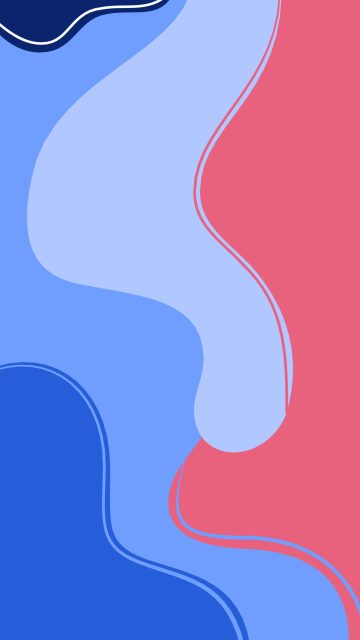
Give the GLSL for this background, as a Shadertoy shader.

```glsl
// Path state: the shaded point, the pen, nearest distance and side (-1 inside)
vec2 point, pen;
float edgeDist, side;
vec3 paint;

void moveTo(vec2 start) {
    pen = start;
    edgeDist = 1e3;
    side = 1.0;
}

void lineTo(vec2 end) {
    vec2 along = end - pen, rel = point - pen;
    float t = clamp(dot(rel, along) / max(dot(along, along), 1e-9), 0.0, 1.0);
    edgeDist = min(edgeDist, length(rel - along * t));
    // Flip the side for every crossing to the left of the point
    if ((pen.y > point.y) != (end.y > point.y) && rel.y / along.y * along.x < rel.x) side = -side;
    pen = end;
}

void curveTo(vec2 c1, vec2 c2, vec2 end) {
    const int STEPS = 14;
    vec2 start = pen;
    for (int i = 1; i <= STEPS; i++) {
        float t = float(i) / float(STEPS), s = 1.0 - t;
        lineTo(s * s * s * start + 3.0 * s * s * t * c1 + 3.0 * s * t * t * c2 + t * t * t * end);
    }
}

void cover(vec3 color, float d) {
    float soft = 0.7 / iResolution.y;
    paint = mix(paint, color, smoothstep(soft, -soft, d));
}

void fill(vec3 color) { cover(color, edgeDist * side); }
void stroke(vec3 color, float halfWidth) { cover(color, edgeDist - halfWidth); }

void mainImage(out vec4 fragColor, in vec2 fragCoord) {
    vec3 sky = vec3(0.44, 0.62, 1.0), pale = vec3(0.69, 0.78, 1.0);
    vec3 rose = vec3(0.91, 0.38, 0.49), royal = vec3(0.15, 0.365, 0.85);
    vec3 navy = vec3(0.04, 0.14, 0.43);
    point = fragCoord / iResolution.y;
    paint = sky;

    // Rose field on the right
    moveTo(vec2(0.5455, -0.009));
    curveTo(vec2(0.548, 0.1015), vec2(0.475, 0.138), vec2(0.391, 0.142));
    curveTo(vec2(0.306, 0.1445), vec2(0.263, 0.167), vec2(0.263, 0.215));
    curveTo(vec2(0.263, 0.258), vec2(0.297, 0.289), vec2(0.314, 0.315));
    curveTo(vec2(0.391, 0.505), vec2(0.195, 0.674), vec2(0.391, 1.007));
    fill(rose);

    // Tapered line inside its lower edge
    moveTo(vec2(0.288, 0.28));
    curveTo(vec2(0.268, 0.199), vec2(0.264, 0.1615), vec2(0.371, 0.16));
    curveTo(vec2(0.482, 0.163), vec2(0.547, 0.108), vec2(0.568, 0.03));
    stroke(sky, mix(0.0008, 0.003, 1.0 - smoothstep(0.15, 0.28, point.y)));

    // Pale winding shape
    moveTo(vec2(0.296, 1.007));
    curveTo(vec2(0.26, 0.909), vec2(0.076, 0.87), vec2(0.049, 0.72));
    curveTo(vec2(0.029, 0.622), vec2(0.052, 0.57), vec2(0.124, 0.556));
    curveTo(vec2(0.215, 0.538), vec2(0.318, 0.534), vec2(0.318, 0.44));
    curveTo(vec2(0.318, 0.408), vec2(0.303, 0.388), vec2(0.303, 0.359));
    curveTo(vec2(0.303, 0.316), vec2(0.332, 0.293), vec2(0.365, 0.293));
    curveTo(vec2(0.406, 0.293), vec2(0.44, 0.326), vec2(0.449, 0.359));
    curveTo(vec2(0.471, 0.44), vec2(0.452, 0.518), vec2(0.391, 0.586));
    curveTo(vec2(0.352, 0.625), vec2(0.3125, 0.651), vec2(0.3125, 0.7005));
    curveTo(vec2(0.3125, 0.805), vec2(0.436, 0.844), vec2(0.44, 1.007));
    fill(pale);

    // Rose line along its right side
    moveTo(vec2(0.437, 1.007));
    curveTo(vec2(0.431, 0.863), vec2(0.305, 0.805), vec2(0.304, 0.7005));
    curveTo(vec2(0.304, 0.648), vec2(0.344, 0.625), vec2(0.378, 0.5885));
    curveTo(vec2(0.44, 0.529), vec2(0.449, 0.466), vec2(0.448, 0.355));
    stroke(rose, mix(0.0021, 0.0014, smoothstep(0.8, 1.0, point.y)));

    // Royal blue hill in the lower left
    moveTo(vec2(-0.007, -0.009));
    lineTo(vec2(-0.007, 0.427));
    curveTo(vec2(0.091, 0.458), vec2(0.172, 0.388), vec2(0.172, 0.271));
    curveTo(vec2(0.173, 0.186), vec2(0.163, 0.156), vec2(0.215, 0.1315));
    curveTo(vec2(0.28, 0.104), vec2(0.374, 0.104), vec2(0.391, -0.009));
    fill(royal);

    // Line inside the hill, widening to the right
    moveTo(vec2(-0.007, 0.422));
    curveTo(vec2(0.081, 0.4505), vec2(0.164, 0.388), vec2(0.163, 0.271));
    curveTo(vec2(0.1615, 0.186), vec2(0.151, 0.146), vec2(0.219, 0.121));
    curveTo(vec2(0.289, 0.095), vec2(0.354, 0.0925), vec2(0.379, -0.009));
    stroke(sky, mix(0.0013, 0.0036, smoothstep(0.0, 0.38, point.x)));

    // Navy corner with a white line
    moveTo(vec2(-0.007, 1.007));
    lineTo(vec2(-0.007, 0.952));
    curveTo(vec2(0.016, 0.928), vec2(0.039, 0.918), vec2(0.0625, 0.918));
    curveTo(vec2(0.117, 0.918), vec2(0.12, 0.971), vec2(0.167, 0.978));
    curveTo(vec2(0.208, 0.986), vec2(0.247, 0.969), vec2(0.2695, 1.007));
    fill(navy);
    moveTo(vec2(-0.007, 0.9675));
    curveTo(vec2(0.016, 0.947), vec2(0.039, 0.932), vec2(0.065, 0.932));
    curveTo(vec2(0.109, 0.932), vec2(0.109, 0.982), vec2(0.159, 0.987));
    curveTo(vec2(0.195, 0.9935), vec2(0.228, 0.982), vec2(0.258, 1.005));
    stroke(vec3(1.0), 0.002);

    fragColor = vec4(paint, 1.0);
}
```
